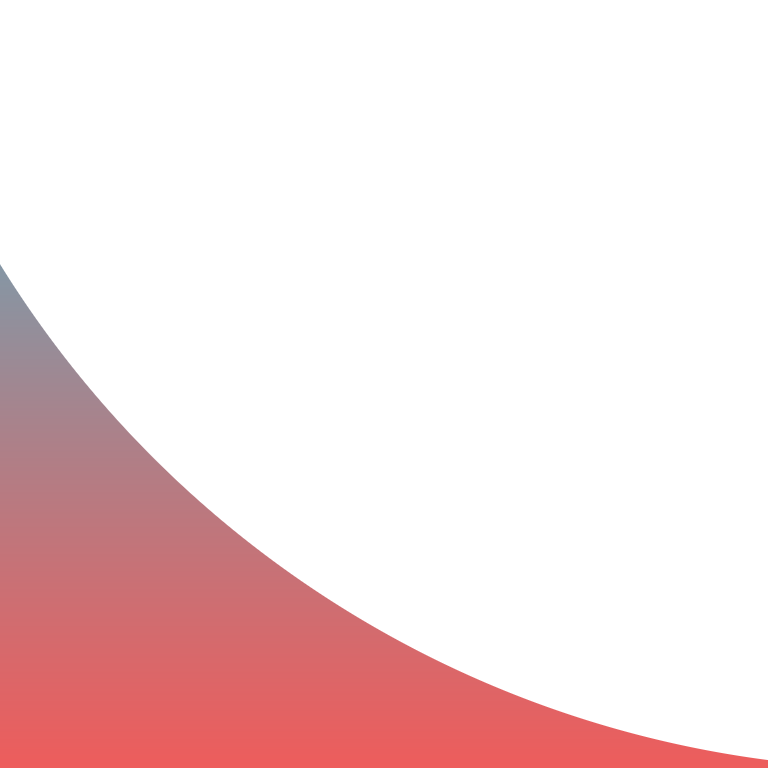
Write a Shadertoy shader that draws this background.

```glsl
// A white page with a concave hill sweeping down from the left edge to the right.
// The hill is everything outside one large circle, filled with a vertical
// gradient that eases from slate blue at its crest to coral at the base.

const vec3 PAGE_WHITE = vec3(1.0);
const vec3 CREST_SLATE = vec3(0.520, 0.590, 0.645);
const vec3 BASE_CORAL = vec3(0.930, 0.363, 0.360);

const vec2 BOWL_CENTER = vec2(1.1785, 1.384);
const float BOWL_RADIUS = 1.3852;
const float CREST_HEIGHT = 0.656;
const float GRADIENT_BEND = 0.12;

// Signed distance to a circle, negative inside
float circleDistance(vec2 p, vec2 center, float radius) {
    return length(p - center) - radius;
}

// Coverage of the region where the distance is positive
float outsideCoverage(float dist, float pixelSize) {
    return clamp(dist / pixelSize + 0.5, 0.0, 1.0);
}

// Vertical blend from crest to base, turning warm slightly early
vec3 hillColor(float height, float crestHeight, float bend) {
    float descent = clamp(1.0 - height / crestHeight, 0.0, 1.0);
    float warmth = descent + bend * descent * (1.0 - descent);
    return mix(CREST_SLATE, BASE_CORAL, warmth);
}

void mainImage(out vec4 fragColor, in vec2 fragCoord) {
    // Canvas units: the height spans 0 to 1
    float pixelSize = 1.0 / iResolution.y;
    vec2 p = fragCoord * pixelSize;

    // Hill over page
    float bowl = circleDistance(p, BOWL_CENTER, BOWL_RADIUS);
    float hillMask = outsideCoverage(bowl, pixelSize);

    // The circle's far side must not fill the area above or to its right
    hillMask *= step(p.x, BOWL_CENTER.x) * step(p.y, BOWL_CENTER.y);

    vec3 color = mix(PAGE_WHITE, hillColor(p.y, CREST_HEIGHT, GRADIENT_BEND), hillMask);
    fragColor = vec4(color, 1.0);
}
```
